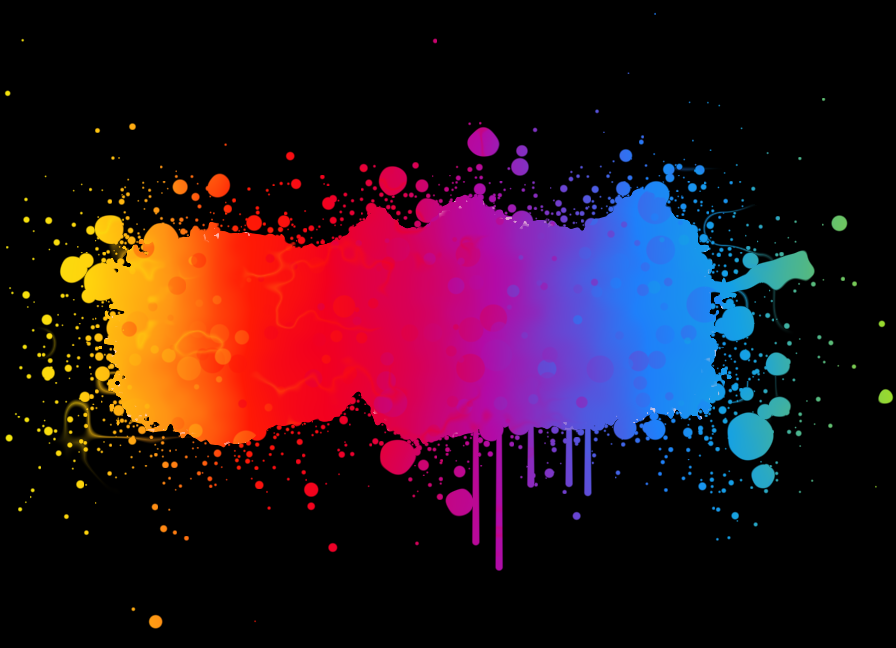
This background is drawn by a Shadertoy shader. Its source:

```glsl
// A horizontal band of splashed paint on black, running from yellow to green.
// The band is a noisy rounded shape; drips, drops and spray are joined to it.
// Hue depends on x alone, and inner drops and veins sample the ramp off-centre.

const float WIDTH = 1.384; // canvas width when its height is 1

const vec3 RAMP[12] = vec3[12](
    vec3(.95, .90, .05), vec3(1.0, .83, .05), vec3(1.0, .58, .08),
    vec3(1.0, .10, .02), vec3(.95, .00, .12), vec3(.85, .00, .33),
    vec3(.70, .04, .65), vec3(.40, .28, .83), vec3(.12, .50, .98),
    vec3(.08, .63, .90), vec3(.32, .72, .52), vec3(.65, .88, .12));

// Large drops: centre and radius
const vec3 DROPS[16] = vec3[16](
    vec3(.170, .646, .022), vec3(.115, .583, .020), vec3(.159, .565, .028),
    vec3(.249, .628, .026), vec3(.339, .715, .018), vec3(.606, .722, .022),
    vec3(.747, .780, .023), vec3(.661, .675, .018), vec3(1.159, .327, .036),
    vec3(1.179, .265, .018), vec3(1.20, .437, .019), vec3(1.204, .372, .016),
    vec3(1.369, .386, .011), vec3(.614, .296, .027), vec3(.711, .226, .020),
    vec3(1.14, .500, .026));

// Drips: x and height of the lower tip
const vec2 DRIPS[5] = vec2[5](vec2(.735, .164), vec2(.771, .125),
    vec2(.820, .253), vec2(.879, .254), vec2(.908, .240));

float hash(vec2 p) {
    return fract(sin(dot(p, vec2(127.1, 311.7))) * 43758.5);
}

float noise(vec2 p) {
    vec2 i = floor(p), f = fract(p);
    f = f * f * (3.0 - 2.0 * f);
    return mix(mix(hash(i), hash(i + vec2(1, 0)), f.x),
               mix(hash(i + vec2(0, 1)), hash(i + 1.0), f.x), f.y);
}

float fbm(vec2 p) {
    return .55 * noise(p) + .29 * noise(p * 2.1 + 7.0) + .16 * noise(p * 4.3 + 19.0);
}

float bump(float x, float centre, float width) {
    float t = (x - centre) / width;
    return exp(-t * t);
}

float cover(float d, float px) {
    return 1.0 - smoothstep(-px, px, d);
}

vec3 paint(float x) {
    float t = clamp(x / WIDTH, 0.0, .999) * 11.0;
    int i = int(t);
    return mix(RAMP[i], RAMP[i + 1], fract(t));
}

// 1 at the frayed left and right ends, 0 in the middle
float endZone(float x) {
    return 1.0 - smoothstep(.17, .33, x) + smoothstep(.99, 1.10, x);
}

float capsule(vec2 p, vec2 a, vec2 b, float ra, float rb) {
    float t = clamp(dot(p - a, b - a) / dot(b - a, b - a), 0.0, 1.0);
    return length(p - mix(a, b, t)) - mix(ra, rb, t);
}

// Band with humps along its top and bottom and rounded ends
float band(vec2 p) {
    float x = p.x, corner = .07;
    float top = .628 + .02 * bump(x, .33, .07) + .045 * bump(x, .585, .045)
        + .068 * bump(x, .72, .065) + .028 * bump(x, .83, .05) + .07 * bump(x, .99, .09);
    float bottom = .345 - .028 * bump(x, .34, .08) + .04 * bump(x, .555, .022)
        - .03 * bump(x, .66, .05) - .01 * bump(x, .83, .08) + .015 * bump(x, 1.02, .08);
    vec2 q = vec2(max(.172 - x, x - 1.11), max(p.y - top, bottom - p.y)) + corner;
    return length(max(q, 0.0)) + min(max(q.x, q.y), 0.0) - corner;
}

// One random drop per cell, rarer away from the band: distance and random tint
vec2 spatter(vec2 p, float size, float amount, float reach, float seed) {
    vec2 cell = floor(p / size), key = cell + seed;
    vec2 middle = (cell + .5) * size;
    float spread = reach * (1.0 + .6 * endZone(middle.x));
    float chance = amount * exp(-max(band(middle), 0.0) / spread);
    float pick = hash(key + 41.3), radius = mix(.10, .42, pick * pick);
    vec2 offset = (vec2(hash(key + 3.7), hash(key + 9.1)) - .5) * (1.0 - 2.0 * radius);
    float d = (length(p - middle - offset * size) / size - radius) * size;
    return vec2(hash(key + 17.9) < chance ? d : 1.0, hash(key + 29.3));
}

void mainImage(out vec4 fragColor, in vec2 fragCoord) {
    vec2 p = fragCoord / iResolution.xy * vec2(WIDTH, 1.0);
    float px = 1.0 / iResolution.y, ends = endZone(p.x);

    // Ragged band
    float rim = band(p) + (fbm(p * 24.0) - .5) * .035
        + (noise(p * 110.0) - .5) * mix(.014, .045, ends);
    float shape = rim;

    // Large drops, drips and the splash to the right
    vec2 wobble = (vec2(noise(p * 40.0), noise(p * 40.0 + 50.0)) - .5) * .006;
    for (int i = 0; i < 16; i++)
        shape = min(shape, length(p + wobble - DROPS[i].xy) - DROPS[i].z);
    for (int i = 0; i < 5; i++)
        shape = min(shape, capsule(p, vec2(DRIPS[i].x, .37), DRIPS[i], .004, .0055));
    shape = min(shape, capsule(p + wobble * 3.0, vec2(1.09, .55), vec2(1.235, .59), .008, .022));

    // Spray from coarse to fine
    for (int i = 0; i < 4; i++) {
        float size = .052 * pow(.56, float(i));
        shape = min(shape, spatter(p, size, .55, .036, float(i) * 13.0).x);
    }

    // Thin threads flung out at both ends
    float thread = abs(noise(p * 17.0 + 4.0) - .5) / 17.0 - .0008;
    float flung = ends * (1.0 - smoothstep(.05, .12, band(p))) * step(.55, noise(p * 11.0 + 31.0));
    float mask = max(cover(shape, px), .8 * flung * cover(thread, px));

    // Soft hue drift, then inner drops and veins
    vec3 color = paint(p.x + (fbm(p * 9.0) - .5) * .07);
    for (int i = 0; i < 3; i++) {
        vec2 drop = spatter(p, .08 - .022 * float(i), .4, .01, 60.0 + float(i) * 11.0);
        vec3 tint = paint(p.x + (drop.y - .5) * .2);
        color = mix(color, tint, .65 * cover(drop.x, px) * cover(rim, px));
    }
    float vein = abs(fbm(p * 13.0 + 80.0) - .5) / 13.0 - .0012;
    float veinZone = smoothstep(.5, .65, noise(p * 6.0 + 12.0));
    color = mix(color, paint(p.x - .11), .65 * veinZone * cover(vein, 2.0 * px));

    // Pale flecks along the torn rim
    float fleck = smoothstep(.76, .84, noise(p * 190.0)) * smoothstep(.5, .65, noise(p * 14.0 + 5.0));
    color = mix(color, vec3(1.0, .85, .88), .75 * fleck * smoothstep(-.016, -.003, rim) * cover(rim, px));

    fragColor = vec4(color * mask, 1.0);
}
```
